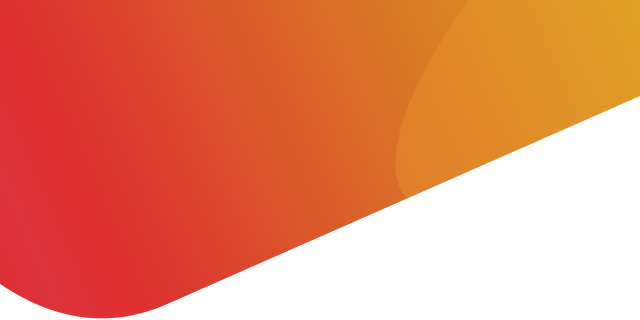
Give the GLSL for this background, as a WebGL 1 fragment shader.

```glsl
precision highp float;
// A red-to-gold sheet over white, with a rounded lower left corner and a
// straight rising edge. The gradient runs along that edge, and a brighter
// amber lobe with a curved left side covers the right part.

uniform vec2 u_resolution;

// Height of the sheet's lower edge: a parabola continued by its tangent line.
float lowerEdge(float x) {
  float join = 0.5233;
  float bowl = min(x, join) - 0.3177;
  return 0.005 + 1.07 * bowl * bowl + 0.44 * max(x - join, 0.0);
}

// Left boundary of the lobe: a tight bend below, flattening out above.
float lobeEdge(float y) {
  float d = y - 0.48;
  float bend = d > 0.0 ? 1.45 / (1.0 + 1.376 * d) : 3.5;
  return 1.235 + bend * d * d;
}

float ramp(float a, float b, float t) {
  return clamp((t - a) / (b - a), 0.0, 1.0);
}

vec3 sheetColor(float t) {
  vec3 c = vec3(0.875, 0.182, 0.212);
  c = mix(c, vec3(0.867, 0.200, 0.232), ramp(0.05, 0.18, t));
  c = mix(c, vec3(0.875, 0.188, 0.190), ramp(0.18, 0.38, t));
  c = mix(c, vec3(0.860, 0.212, 0.184), ramp(0.38, 0.52, t));
  c = mix(c, vec3(0.862, 0.312, 0.176), ramp(0.52, 0.88, t));
  c = mix(c, vec3(0.853, 0.447, 0.152), ramp(0.88, 1.40, t));
  return mix(c, vec3(0.847, 0.518, 0.141), ramp(1.40, 1.70, t));
}

vec3 lobeColor(float t) {
  vec3 c = mix(vec3(0.882, 0.486, 0.165), vec3(0.880, 0.557, 0.159), ramp(1.30, 1.75, t));
  return mix(c, vec3(0.878, 0.627, 0.145), ramp(1.75, 2.23, t));
}

void main() {
  vec2 p = gl_FragCoord.xy / u_resolution.y;
  p.x *= 2.0 * u_resolution.y / u_resolution.x;
  float pixel = 1.0 / u_resolution.y;

  // Gradient position along the straight edge
  float t = dot(p, vec2(0.915, 0.403));

  // Lobe over the sheet
  float lobe = smoothstep(-pixel, pixel, p.x - lobeEdge(p.y));
  vec3 color = mix(sheetColor(t), lobeColor(t), lobe);

  // White below the edge
  float sheet = smoothstep(-0.7 * pixel, 0.7 * pixel, p.y - lowerEdge(p.x));
  gl_FragColor = vec4(mix(vec3(1.0), color, sheet), 1.0);
}
```
